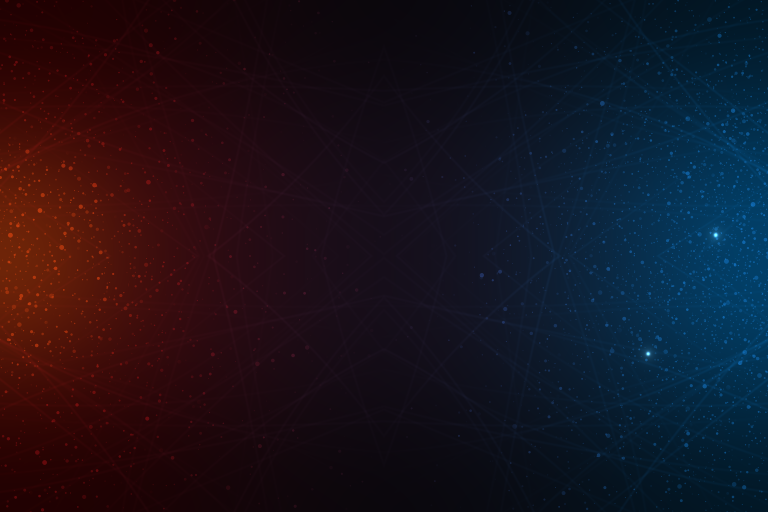
Reproduce this background procedurally as a Shadertoy shader.

```glsl
float hash(vec2 p) {
    p = fract(p * vec2(0.1031, 0.1137));
    p += dot(p, p.yx + 33.33);
    return fract((p.x + p.y) * p.x * 91.7);
}

// One jittered dot per cell, present where its random rank is below density
float dotLayer(vec2 p, float scale, float density, float seed) {
    float pixel = scale / iResolution.y;
    vec2 g = mat2(0.89, 0.456, -0.456, 0.89) * p * scale + 60.0;
    vec2 cell = floor(g) + seed;
    vec2 centre = 0.25 + 0.5 * vec2(hash(cell), hash(cell + 17.3));
    float size = hash(cell + 41.9);
    float radius = mix(0.06, 0.2, size * size);
    float disc = 1.0 - smoothstep(radius - 0.6 * pixel, radius + 0.6 * pixel, length(fract(g) - centre));
    float rank = hash(cell + 73.1);
    return disc * smoothstep(rank, rank + 0.06, density) * mix(0.4, 1.0, hash(cell + 97.7));
}

// Gently bent strands, folded into four mirrored quarters
float strandWeb(vec2 q) {
    float pixel = 1.0 / iResolution.y;
    float web = 0.0;
    for (int i = 0; i < 34; i++) {
        vec2 id = vec2(float(i) * 3.7 + 2.0, 11.0);
        vec2 anchor = vec2(0.8 * hash(id), 0.52 * hash(id + 5.3));
        float angle = 3.14159 * hash(id + 9.1);
        vec2 along = vec2(cos(angle), sin(angle));
        vec2 r = q - anchor;
        float t = dot(r, along);
        float bend = 0.7 * (hash(id + 23.7) - 0.5);
        float d = abs(dot(r, vec2(-along.y, along.x)) + bend * t * t);
        float strand = 1.0 - smoothstep(0.0, 0.0022 + pixel, d);
        web += strand * mix(0.3, 1.0, hash(id + 31.3)) * exp(-3.0 * t * t);
    }
    // Chevrons opening outwards on the middle axis
    for (int i = 0; i < 4; i++) {
        float start = 0.025 + 0.17 * float(i);
        float d = abs(q.x - start - q.y * (1.1 + 0.15 * float(i))) * 0.67;
        web += 0.7 * (1.0 - smoothstep(0.0, 0.002 + pixel, d)) * exp(-6.0 * q.y);
    }
    return min(web, 2.0);
}

// Small star with a soft halo
float glint(vec2 p, vec2 place) {
    float d = length(p - place);
    return exp(-d * d * 90000.0) + 0.3 * exp(-d * 130.0);
}

void mainImage(out vec4 fragColor, in vec2 fragCoord) {
    vec2 uv = fragCoord / iResolution.xy;
    float aspect = iResolution.x / iResolution.y;
    vec2 p = vec2(uv.x * aspect, uv.y);
    vec2 q = abs(p - vec2(0.5 * aspect, 0.5));
    float side = abs(uv.x - 0.5) * 2.0;
    float height = abs(uv.y - 0.5) * 2.0;

    // Red to violet to blue, darker above and below
    vec3 col = mix(vec3(0.26, 0.018, 0.03), vec3(0.085, 0.055, 0.1), smoothstep(0.02, 0.53, uv.x));
    col = mix(col, vec3(0.015, 0.18, 0.29), smoothstep(0.47, 1.03, uv.x));
    col *= mix(1.0, 0.48, smoothstep(0.1, 1.05, height));
    col.gb *= 1.0 - 0.6 * smoothstep(0.3, 0.9, height) * (1.0 - smoothstep(0.0, 0.4, uv.x));

    // Glows on the two sides
    vec2 fromLeft = (p - vec2(0.0, 0.5)) * vec2(4.2, 4.4);
    vec2 fromRight = (p - vec2(aspect, 0.5)) * vec2(3.2, 3.2);
    float warmGlow = exp(-dot(fromLeft, fromLeft));
    float coolGlow = exp(-dot(fromRight, fromRight));
    col += vec3(0.17, 0.125, 0.0) * warmGlow + vec3(-0.01, 0.07, 0.12) * coolGlow;

    // Strand tint follows the background
    vec3 tint = mix(vec3(0.4, 0.04, 0.07), vec3(0.2, 0.14, 0.25), smoothstep(0.0, 0.5, uv.x));
    tint = mix(tint, vec3(0.04, 0.32, 0.55), smoothstep(0.45, 0.9, uv.x));
    float webFade = mix(0.09, 0.15, side) * mix(1.0, 0.75, height);
    col += tint * strandWeb(q) * webFade;

    // Dots crowd towards the sides and the middle height
    float spread = mix(0.22, 1.0, exp(-2.6 * height * height));
    float density = 0.03 + 0.72 * pow(side, 1.7) * spread;
    float rightward = smoothstep(0.55, 0.95, uv.x);
    float dots = dotLayer(p, 42.0, density, 3.0);
    dots += 0.9 * dotLayer(p + 0.37, 58.0, density, 131.0);
    dots += 0.8 * dotLayer(p + 0.71, 90.0, density * mix(0.5, 0.9, rightward), 277.0);
    dots += 0.8 * dotLayer(p + 0.13, 105.0, 0.45 * rightward * spread, 391.0);

    vec3 dotColor = mix(vec3(0.62, 0.06, 0.08), vec3(0.4, 0.14, 0.27), smoothstep(0.15, 0.48, uv.x));
    dotColor = mix(dotColor, vec3(0.85, 0.26, 0.06), smoothstep(0.02, 0.6, warmGlow));
    dotColor = mix(dotColor, vec3(0.2, 0.32, 0.62), smoothstep(0.46, 0.62, uv.x));
    dotColor = mix(dotColor, vec3(0.08, 0.46, 0.78), smoothstep(0.62, 0.9, uv.x));
    float dotFade = mix(0.45, 0.85, side) * mix(1.0, 0.6, height);
    col = mix(col, dotColor, min(dots, 1.0) * dotFade);

    // Two bright glints on the blue side
    float glints = glint(p, vec2(0.932 * aspect, 0.541)) + glint(p, vec2(0.844 * aspect, 0.309));
    col += vec3(0.5, 0.85, 1.0) * glints;

    fragColor = vec4(clamp(col, 0.0, 1.0), 1.0);
}
```
